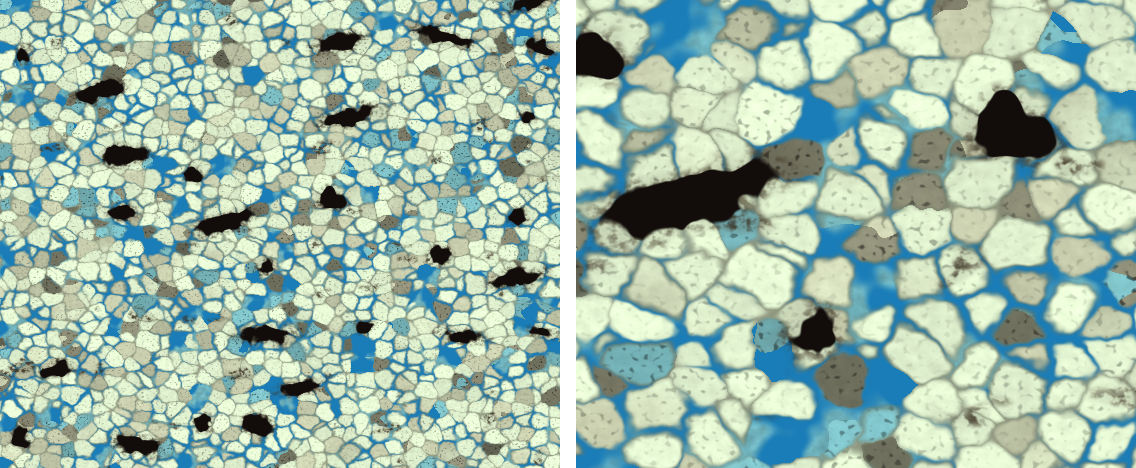
Left, the full canvas; right, a detail of the centre.
This texture is drawn by a Shadertoy shader. Its source:

```glsl
// Thin section of porous sandstone: pale packed grains, blue pores, black opaque streaks.

const vec2  GRAIN_DENSITY = vec2(30.0, 35.0);  // grains per canvas height
const float SIZE_SPREAD   = 0.42;              // weight range of the grain cells
const float ROUNDNESS     = 14.0;              // lower rounds the corners more
const float GAP           = 0.028;             // mean half gap between grains
const float GAP_SPREAD    = 0.13;
const vec2  STREAK_GRID   = vec2(0.17, 0.12);  // spacing of opaque streaks
const float STREAK_CHANCE = 0.46;

const vec3 CLEAN  = vec3(0.91, 0.98, 0.84);
const vec3 TAN    = vec3(0.75, 0.77, 0.65);
const vec3 DIRTY  = vec3(0.50, 0.50, 0.42);
const vec3 TEAL   = vec3(0.47, 0.72, 0.74);
const vec3 BLUE   = vec3(0.10, 0.49, 0.72);
const vec3 RIM    = vec3(0.42, 0.46, 0.38);
const vec3 BROWN  = vec3(0.24, 0.20, 0.14);
const vec3 OPAQUE = vec3(0.07, 0.05, 0.04);

vec2 hash2(vec2 p) {
    vec3 a = fract(p.xyx * vec3(0.1031, 0.1030, 0.0973));
    a += dot(a, a.yzx + 33.33);
    return fract((a.xx + a.yz) * a.zy);
}

// Gradient noise, roughly -0.7 to 0.7
float cornerSlope(vec2 cell, vec2 corner, vec2 f) {
    return dot(hash2(cell + corner + 71.0) * 2.0 - 1.0, f - corner);
}

float noise(vec2 p) {
    vec2 i = floor(p), f = p - i;
    vec2 u = f * f * f * (f * (f * 6.0 - 15.0) + 10.0);
    vec2 o = vec2(0.0, 1.0);
    return 1.4 * mix(mix(cornerSlope(i, o.xx, f), cornerSlope(i, o.yx, f), u.x),
                     mix(cornerSlope(i, o.xy, f), cornerSlope(i, o.yy, f), u.x), u.y);
}

float fbm(vec2 p) {
    return noise(p) + 0.5 * noise(p * 2.03 + 17.0) + 0.25 * noise(p * 4.1 + 43.0);
}

// Site position and weight of one grain
vec3 grainSite(vec2 id) {
    float size = hash2(id + 137.0).x;
    return vec3(id + 0.05 + 0.9 * hash2(id), SIZE_SPREAD * size * size);
}

// Weighted Voronoi: x = rounded distance to the cell edge, yz = cell id
vec3 grainCell(vec2 q) {
    vec2 base = floor(q), id = base;
    vec3 own = vec3(0.0);
    float best = 1e5;
    for (int y = -2; y <= 2; y++)
    for (int x = -2; x <= 2; x++) {
        vec2 c = base + vec2(x, y);
        vec3 s = grainSite(c);
        float d = dot(q - s.xy, q - s.xy) - s.z;
        if (d < best) { best = d; own = s; id = c; }
    }
    float sum = 1e-6;
    for (int y = -2; y <= 2; y++)
    for (int x = -2; x <= 2; x++) {
        vec2 c = base + vec2(x, y);
        if (c == id) continue;
        vec3 s = grainSite(c);
        float d = dot(q - s.xy, q - s.xy) - s.z;
        sum += exp(-ROUNDNESS * (d - best) / (2.0 * length(s.xy - own.xy)));
    }
    return vec3(-log(sum) / ROUNDNESS, id);
}

// Approximate distance to scattered, nearly horizontal ragged streaks
float streakDistance(vec2 p) {
    p += 0.012 * vec2(noise(p * 26.0), noise(p * 26.0 + 50.0));
    p += 0.006 * vec2(noise(p * 70.0 + 9.0), noise(p * 70.0 + 90.0));
    vec2 base = floor(p / STREAK_GRID);
    float nearest = 1.0;
    for (int y = -1; y <= 1; y++)
    for (int x = -1; x <= 1; x++) {
        vec2 c = base + vec2(x, y);
        vec2 pick = hash2(c + 211.0), shape = hash2(c + 307.0);
        if (pick.x > STREAK_CHANCE) continue;
        vec2 d = p - (c + 0.15 + 0.7 * hash2(c + 401.0)) * STREAK_GRID;
        d.y -= d.x * (pick.y - 0.5) * 0.6;
        vec2 r = vec2(mix(0.014, 0.062, shape.x * shape.x), mix(0.010, 0.021, shape.y));
        nearest = min(nearest, (length(d / r) - 1.0) * r.y);
    }
    return nearest;
}

void mainImage(out vec4 fragColor, in vec2 fragCoord) {
    vec2 uv = fragCoord / iResolution.y;
    float pixel = 1.0 / iResolution.y;
    float soft = max(0.05, 0.9 * pixel * GRAIN_DENSITY.y);

    // Irregular packing
    vec2 q = uv * GRAIN_DENSITY;
    vec2 warped = q + 0.20 * vec2(noise(q * 1.3), noise(q * 1.3 + 31.0))
                    + 0.07 * vec2(noise(q * 4.0 + 7.0), noise(q * 4.0 + 63.0));
    vec3 cell = grainCell(warped);
    float porosity = fbm(uv * vec2(9.0, 12.0));
    vec2 pick = hash2(cell.yz + 503.0), tone = hash2(cell.yz + 601.0);
    float kind = pick.x + 0.07 * porosity;

    // Grain colours, from clean to clay-filled
    float dust = fbm(q * 3.5);
    float grit = smoothstep(0.15, 0.6, noise(q * 6.5 + 20.0));
    vec3 grainColor = CLEAN * mix(0.94, 1.03, tone.x);
    grainColor = mix(grainColor, TAN * mix(0.93, 1.12, tone.x), smoothstep(0.58, 0.70, kind));
    grainColor = mix(grainColor, DIRTY * mix(0.75, 1.2, tone.x), step(0.83, kind));
    grainColor = mix(grainColor, TEAL * mix(0.9, 1.12, tone.x), step(0.89, kind));
    float dirt = mix(0.08, 0.30, tone.y * tone.y) + 0.25 * step(0.83, kind);
    grainColor *= 1.0 - dirt * grit + 0.05 * dust;

    // Pore space: open blue, cloudy teal, or tan cement where tightly packed
    float cloud = smoothstep(0.05, 0.4, fbm(uv * 16.0 + 80.0));
    vec3 pore = mix(BLUE, TEAL, 0.9 * cloud) * (1.0 + 0.12 * dust * cloud);
    float openness = porosity + 0.5 * noise(q * 0.7 + 140.0);
    float gap = GAP + GAP_SPREAD * clamp(openness, -0.35, 0.6);
    vec3 filling = mix(TAN * 0.85, pore, smoothstep(-0.35, 0.0, openness));
    float solid = 1.0 - step(0.955, kind);
    float grain = solid * smoothstep(gap - soft, gap + soft, cell.x);
    float rim = 1.0 - smoothstep(0.0, 0.06 + soft, abs(cell.x - gap));
    vec3 color = mix(mix(filling, pore, 1.0 - solid), grainColor, grain);
    color = mix(color, RIM, rim * solid * mix(0.12, 0.55, pick.y));

    // Brown clay stains and black streaks squeezed between grains
    float streak = streakDistance(uv) + 0.010 * (clamp(cell.x, 0.0, 0.5) - 0.2);
    float clay = smoothstep(0.48, 0.75, fbm(uv * vec2(11.0, 17.0) + 230.0));
    float halo = 1.0 - smoothstep(0.0, 0.012, streak);
    float speckle = smoothstep(-0.25, 0.5, dust);
    color = mix(color, BROWN, max(clay, 0.75 * halo) * mix(0.15, 0.9, speckle));
    float edge = max(0.0012, pixel);
    color = mix(color, OPAQUE, 1.0 - smoothstep(-edge, edge, streak));

    fragColor = vec4(clamp(color, 0.0, 1.0), 1.0);
}
```
